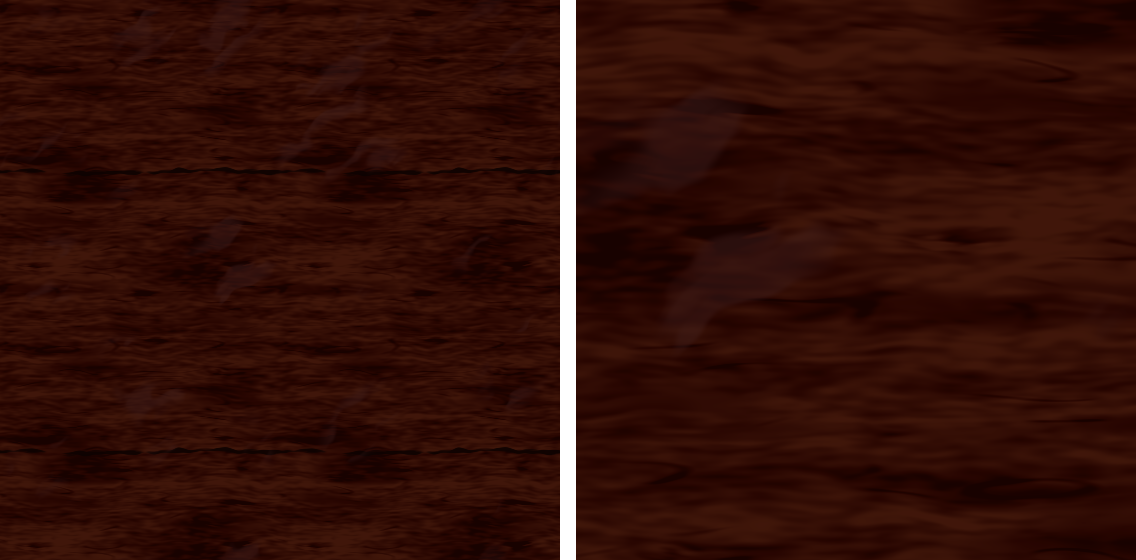
Left: the whole. Right: its middle third, enlarged.
This texture is drawn by a WebGL 1 fragment shader. Its source:

```glsl
precision highp float;
// Dark red-brown wood with horizontal grain, knots and one long crack.
// Wrapping gradient noise, stretched along x, fills a plank repeated 2 x 2;
// faint pale smudges lie over the whole canvas without that inner repeat.
uniform vec2 u_resolution;

float hash(vec2 p) {
  vec3 q = fract(p.xyx * vec3(0.1031, 0.1030, 0.0973));
  q += dot(q, q.yzx + 33.33);
  return fract((q.x + q.y) * q.z);
}

// Slope contribution of one lattice corner, wrapped to the period
float corner(vec2 cell, vec2 offset, vec2 period, float seed) {
  cell -= period * floor((cell + 0.5) / period);
  float angle = 6.2832 * hash(cell + seed * 17.3);
  return dot(vec2(cos(angle), sin(angle)), offset);
}

// Gradient noise that repeats when p grows by 1
float noise(vec2 p, vec2 freq, float seed) {
  p *= freq;
  vec2 i = floor(p), f = p - i, e = vec2(1.0, 0.0);
  vec2 s = f * f * f * (f * (f * 6.0 - 15.0) + 10.0);
  float low = mix(corner(i, f, freq, seed), corner(i + e.xy, f - e.xy, freq, seed), s.x);
  float high = mix(corner(i + e.yx, f - e.yx, freq, seed), corner(i + e.xx, f - e.xx, freq, seed), s.x);
  return mix(low, high, s.y);
}

float fbm(vec2 p, vec2 freq, float seed) {
  float sum = 0.0, amp = 1.0;
  for (int k = 0; k < 3; k++) {
    sum += amp * noise(p, freq, seed + float(k));
    freq *= 2.0;
    amp *= 0.5;
  }
  return sum;
}

// Sparse elongated knots, at most one per cell
float knots(vec2 p) {
  vec2 grid = vec2(3.0, 8.0);
  vec2 cell = mod(floor(p * grid), grid);
  vec2 centre = 0.35 + 0.3 * vec2(hash(cell + 3.1), hash(cell + 8.7));
  vec2 d = (fract(p * grid) - centre) / vec2(0.3, 0.2);
  return step(0.6, hash(cell + 21.4)) * (1.0 - smoothstep(0.0, 1.0, length(d)));
}

// Wavy crack of uneven width, with a second strand that joins and leaves it
float crack(vec2 p) {
  float path = 0.388 + 0.024 * fbm(vec2(p.x, 0.3), vec2(4.0, 1.0), 40.0);
  path += 0.006 * noise(vec2(p.x, 0.7), vec2(23.0, 1.0), 42.0);
  float fork = path + 0.04 * noise(vec2(p.x, 0.6), vec2(7.0, 1.0), 44.0);
  float width = 0.003 + 0.014 * fbm(vec2(p.x, 0.4), vec2(7.0, 1.0), 47.0);
  float trunk = 1.0 - smoothstep(0.0, 0.004, abs(p.y - path) - width);
  float branch = 1.0 - smoothstep(0.0, 0.004, abs(p.y - fork) - width * 0.4);
  return max(trunk, 0.7 * branch) * smoothstep(-0.003, 0.003, width);
}

vec3 woodColor(float tone) {
  vec3 c = mix(vec3(0.095, 0.006, 0.0), vec3(0.155, 0.02, 0.002), smoothstep(-2.6, -0.8, tone));
  c = mix(c, vec3(0.182, 0.04, 0.012), smoothstep(-1.1, 0.1, tone));
  return mix(c, vec3(0.25, 0.088, 0.038), smoothstep(-0.4, 2.3, tone));
}

void main() {
  vec2 uv = gl_FragCoord.xy / u_resolution;
  vec2 plank = fract(uv * 2.0);

  // Bend the fibres a little
  vec2 q = plank;
  q.y += 0.024 * fbm(plank, vec2(2.0, 4.0), 1.0);
  q.y += 0.009 * noise(plank, vec2(7.0, 14.0), 5.0);
  q.x += 0.04 * noise(plank, vec2(4.0, 12.0), 7.0);

  // Broad bands, streaks and fine grain
  float bands = fbm(q, vec2(2.0, 10.0), 10.0);
  float streaks = fbm(q, vec2(2.0, 23.0), 15.0);
  float grain = noise(q, vec2(12.0, 62.0), 20.0) + 0.9 * noise(q, vec2(24.0, 112.0), 23.0);
  float tone = 0.25 + 2.0 * bands + 2.0 * streaks + 2.1 * grain;

  // Long dark veins
  tone -= 1.8 * smoothstep(0.18, 0.42, noise(q, vec2(2.0, 15.0), 36.0) + 0.15 * grain);

  // Knots and short dark splits along the fibres
  float fibre = fbm(q, vec2(9.0, 44.0), 26.0);
  tone -= 4.5 * knots(q) * smoothstep(-0.2, 0.3, fibre);
  float split = 1.0 - smoothstep(0.0, 0.09, abs(noise(q, vec2(5.0, 30.0), 30.0)));
  tone -= 1.9 * split * smoothstep(0.1, 0.35, noise(q, vec2(6.0, 19.0), 33.0));

  vec3 color = woodColor(tone);
  color = mix(color, vec3(0.05, 0.008, 0.004), 0.9 * crack(plank));

  // Pale, slanted smudges with ragged rims
  vec2 slant = vec2(uv.x - uv.y, uv.y);
  slant += 0.035 * vec2(fbm(uv, vec2(11.0), 50.0), fbm(uv, vec2(11.0), 55.0));
  float smudge = smoothstep(0.08, 0.4, fbm(slant, vec2(13.0, 9.0), 60.0));
  smudge *= smoothstep(0.02, 0.25, noise(uv, vec2(6.0), 66.0));
  color = mix(color, vec3(0.25, 0.12, 0.11), 0.45 * smudge);

  gl_FragColor = vec4(color, 1.0);
}
```
